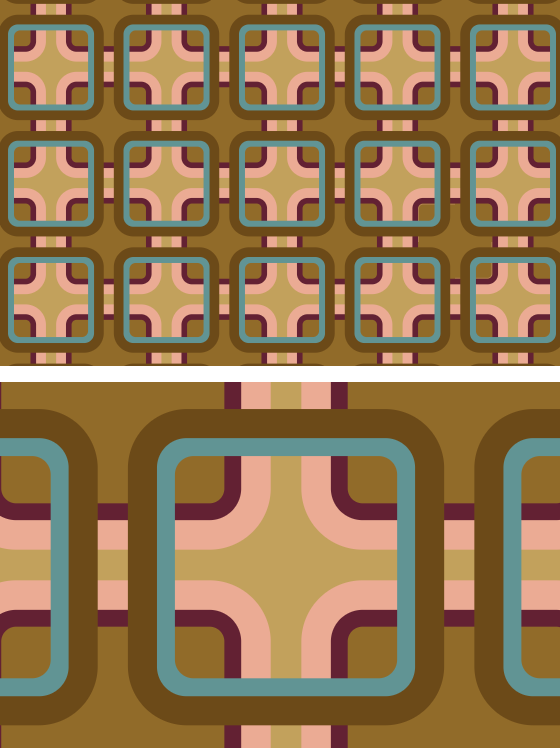
Top, the full canvas; bottom, a detail of the centre.
Give the GLSL for this pattern, as a WebGL 2 fragment shader.

```glsl
#version 300 es
precision highp float;
// Retro grid of rounded square frames joined by striped bands.
// Each tile folds into one quadrant: a rounded-corner distance gives the
// stripes, and rounded-box distances give the teal and brown frames.

uniform vec2 u_resolution;
out vec4 fragColor;

float roundBox(vec2 p, float halfSize, float radius) {
    vec2 d = abs(p) - halfSize + radius;
    return length(max(d, 0.0)) + min(max(d.x, d.y), 0.0) - radius;
}

// Smoothed coverage of the region where the distance is negative
float inside(float dist, float pixel) {
    return clamp(0.5 - dist / pixel, 0.0, 1.0);
}

void main() {
    // The canvas is 502 units high
    float pixel = 502.0 / u_resolution.y;
    vec2 pos = gl_FragCoord.xy * pixel;

    // Tile grid, with the local origin at each frame centre
    vec2 period = vec2(158.4, 159.5);
    vec2 grid = (pos - vec2(70.0, 90.5)) / period + 0.5;
    vec2 cell = floor(grid);
    vec2 p = (grid - cell - 0.5) * period;

    vec3 ochre = vec3(0.57, 0.42, 0.16);
    vec3 khaki = vec3(0.76, 0.63, 0.36);
    vec3 pink = vec3(0.92, 0.67, 0.58);
    vec3 maroon = vec3(0.39, 0.13, 0.20);
    vec3 umber = vec3(0.425, 0.29, 0.095);
    vec3 teal = vec3(0.38, 0.58, 0.58);

    // Crossing stripes, concentric around the four rounded corners
    vec2 band = p - vec2(0.0, 1.0);
    float corner = length(max(35.0 - abs(band), 0.0));
    vec3 color = mix(khaki, pink, inside(corner - 28.0, pixel));
    color = mix(color, maroon, inside(corner - 14.5, pixel));
    color = mix(color, ochre, inside(corner - 6.8, pixel));

    // Faint hairline where a few corners are slightly misprinted
    vec2 quadrant = 2.0 * cell + step(0.0, band);
    float misprint = step(abs(quadrant.x + quadrant.y - 9.0), 0.1)
                   * step(abs(quadrant.x - 7.5), 0.6);
    color = mix(color, pink, 0.5 * misprint * inside(abs(corner - 6.0) - 0.4, pixel));

    // Brown frame with a teal frame set into it
    float outer = roundBox(p, 72.3, 27.0);
    float middle = roundBox(p, 59.0, 13.5);
    float inner = roundBox(p, 50.8, 8.5);
    vec3 frame = mix(umber, teal, inside(middle, pixel));
    color = mix(color, frame, inside(outer, pixel) * (1.0 - inside(inner, pixel)));

    fragColor = vec4(color, 1.0);
}
```
